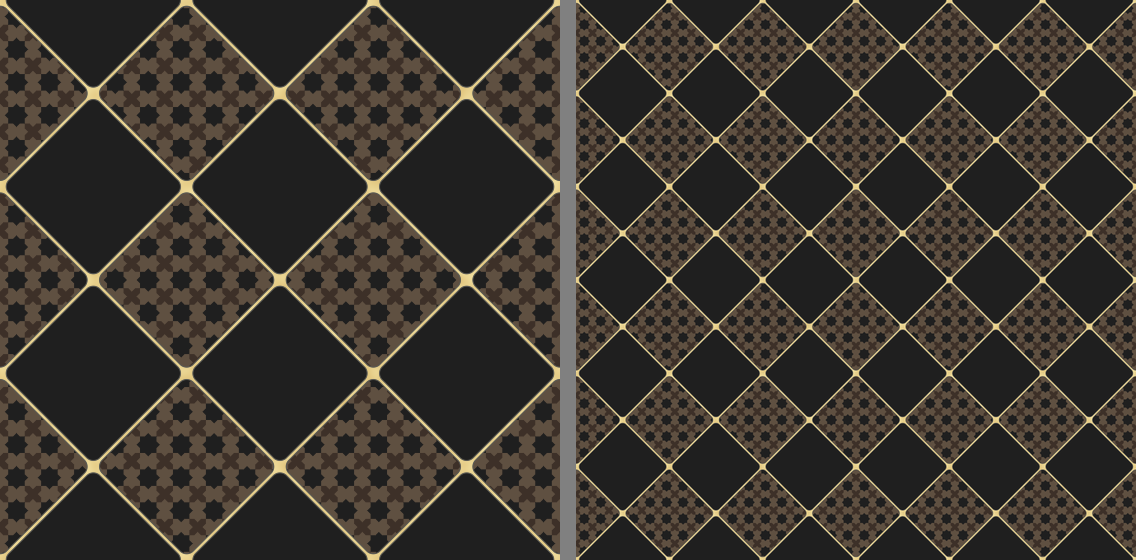
Left, the tile; right, the same tile 2 across and 2 down.
Give the GLSL for this pattern, as a WebGL 2 fragment shader.

```glsl
#version 300 es
precision highp float;

uniform vec2 u_resolution;
out vec4 outColor;

const float TILE_REPEATS = 3.0;
const float STAR_REPEATS = 17.0;
const float NOISE_REPEATS = 48.0;

const vec3 BLACK = vec3(0.122, 0.121, 0.120);
const vec3 LIGHT_BROWN = vec3(0.372, 0.312, 0.253);
const vec3 DARK_BROWN = vec3(0.238, 0.188, 0.157);
const vec3 RIM_GREY = vec3(0.35, 0.35, 0.33);
const vec3 PALE_GOLD = vec3(0.94, 0.87, 0.62);
const vec3 DEEP_GOLD = vec3(0.88, 0.77, 0.49);

// Coverage of the region where the distance is negative
float fill(float dist, float pixel) {
  return 1.0 - smoothstep(-0.6 * pixel, 0.6 * pixel, dist);
}

float roundedBox(vec2 p, float halfSide, float radius) {
  vec2 q = abs(p) - (halfSide - radius);
  return length(max(q, 0.0)) + min(max(q.x, q.y), 0.0) - radius;
}

// Square joined with the same square turned by 45 degrees
float eightPointStar(vec2 p, float halfSide) {
  vec2 a = abs(p);
  float upright = max(a.x, a.y) - halfSide;
  float turned = (a.x + a.y) * sqrt(0.5) - halfSide;
  return min(upright, turned);
}

// Square with a triangular notch in the middle of each side
float notchedSquare(vec2 p, float halfSide, float notchDepth) {
  vec2 a = abs(p);
  float outer = max(a.x, a.y);
  float inner = min(a.x, a.y);
  float notch = (halfSide - outer + inner - notchDepth) * sqrt(0.5);
  return max(outer - halfSide, -notch);
}

vec2 gradientAt(vec2 cell, float period) {
  vec2 wrapped = mod(cell, period);
  float h = fract(sin(dot(wrapped, vec2(127.1, 311.7))) * 43758.5);
  return vec2(cos(6.2832 * h), sin(6.2832 * h));
}

// Gradient noise that wraps after a whole number of cells
float gradientNoise(vec2 p, float period) {
  vec2 i = floor(p);
  vec2 f = fract(p);
  vec2 s = f * f * f * (f * (f * 6.0 - 15.0) + 10.0);
  vec2 e = vec2(1.0, 0.0);
  float a = dot(gradientAt(i, period), f);
  float b = dot(gradientAt(i + e.xy, period), f - e.xy);
  float c = dot(gradientAt(i + e.yx, period), f - e.yx);
  float d = dot(gradientAt(i + e.xx, period), f - e.xx);
  return mix(mix(a, b, s.x), mix(c, d, s.x), s.y);
}

// Stars at the cell centres, notched squares at the cell corners
vec3 starPattern(vec2 p, float pixel) {
  vec2 fromCentre = fract(p) - 0.5;
  vec2 fromCorner = 0.5 - abs(fromCentre);
  float star = eightPointStar(fromCentre, 0.25);
  float cross4 = notchedSquare(fromCorner, 0.25, 0.104);
  vec3 color = mix(LIGHT_BROWN, DARK_BROWN, fill(cross4, pixel));
  return mix(color, BLACK, fill(star, pixel));
}

vec3 goldColor(vec2 uv, float period) {
  float grain = gradientNoise(uv * period, period);
  return mix(PALE_GOLD, DEEP_GOLD, clamp(0.5 + 0.8 * grain, 0.0, 1.0));
}

void main() {
  vec2 uv = gl_FragCoord.xy / u_resolution;
  float pixel = 1.0 / min(u_resolution.x, u_resolution.y);
  float tilePixel = pixel * TILE_REPEATS;

  // Diagonal checkerboard of diamonds
  vec2 p = uv * TILE_REPEATS;
  vec2 diagonal = vec2(p.x + p.y, p.x - p.y);
  vec2 cell = floor(diagonal);
  vec2 local = (fract(diagonal) - 0.5) * sqrt(0.5);
  float patterned = mod(cell.x + cell.y, 2.0);

  vec3 stars = starPattern(uv * STAR_REPEATS, pixel * STAR_REPEATS);
  vec3 color = mix(BLACK, stars, patterned);

  // Grey rim and gold joints around the rounded diamonds
  float goldHalfWidth = 0.0062;
  float rimWidth = 0.0058;
  float tile = roundedBox(local, 0.5 * sqrt(0.5) - goldHalfWidth, 0.052);
  color = mix(RIM_GREY, color, fill(tile + rimWidth, tilePixel));
  color = mix(goldColor(uv, NOISE_REPEATS), color, fill(tile, tilePixel));

  outColor = vec4(color, 1.0);
}
```
